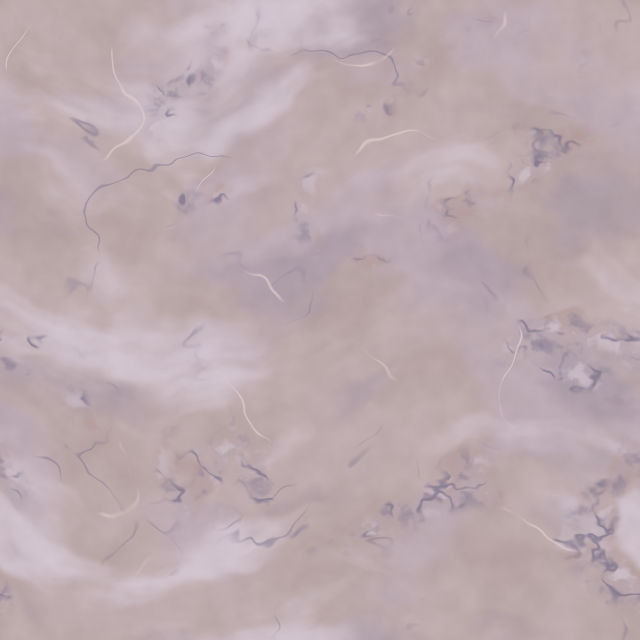
Write a Shadertoy shader that draws this texture.

```glsl
// Tiling rose-beige marble: cloudy stone with pale drifts, clustered
// violet-grey veins and a few fine light cracks. Everything is built from
// wrapping gradient noise, warped and thresholded into clouds and contours.

#define TAN        vec3(0.715, 0.640, 0.637)
#define ROSE       vec3(0.745, 0.672, 0.680)
#define MAUVE      vec3(0.740, 0.670, 0.715)
#define PALE       vec3(0.820, 0.765, 0.805)
#define DUSK       vec3(0.665, 0.605, 0.648)
#define VEIN       vec3(0.500, 0.460, 0.550)
#define RUST       vec3(0.700, 0.590, 0.555)
#define CRACK      vec3(0.870, 0.800, 0.800)
#define WARP       0.055
#define SLOPE      0.060
#define VEIN_WIDTH 0.095
#define CRACK_WIDTH 0.014

const float TAU = 6.2831853;

float hash(vec2 p) {
    return fract(sin(dot(p, vec2(127.1, 311.7))) * 43758.5453);
}

// Dot product of a random lattice direction with the offset to the point
float corner(vec2 cell, vec2 offset, vec2 period, float seed) {
    vec2 wrapped = floor(mod(cell + 0.5, period));
    float angle = TAU * hash(wrapped + seed * 3.7);
    return dot(vec2(cos(angle), sin(angle)), offset);
}

// Gradient noise that repeats a whole number of times over the canvas
float noise(vec2 uv, vec2 period, float seed) {
    vec2 p = uv * period + seed * vec2(0.37, 0.71);
    vec2 i = floor(p), f = p - i;
    vec2 s = f * f * f * (f * (f * 6.0 - 15.0) + 10.0);
    vec2 e = vec2(1.0, 0.0);
    float low  = mix(corner(i, f, period, seed),
                     corner(i + e, f - e, period, seed), s.x);
    float high = mix(corner(i + e.yx, f - e.yx, period, seed),
                     corner(i + 1.0, f - 1.0, period, seed), s.x);
    return mix(low, high, s.y);
}

float fbm(vec2 uv, vec2 period, float seed) {
    float sum = 0.0, amp = 1.0;
    for (int k = 0; k < 4; k++) {
        sum += amp * noise(uv, period, seed + float(k) * 1.3);
        period *= 2.0;
        amp *= 0.5;
    }
    return sum;
}

// Soft line along the zero contour of a field
float crease(float field, float width) {
    return 1.0 - smoothstep(0.0, width, abs(field));
}

void mainImage(out vec4 fragColor, in vec2 fragCoord) {
    vec2 uv = fragCoord / iResolution.xy;

    // Warped coordinates: slow bends for drifts, fine crumple for veins
    vec2 bent = uv + WARP * vec2(fbm(uv, vec2(4.0), 1.0), fbm(uv, vec2(4.0), 2.0));
    bent.y += SLOPE * sin(TAU * uv.x);
    vec2 crumpled = uv + 0.015 * vec2(noise(uv, vec2(17.0), 3.0), noise(uv, vec2(17.0), 4.0));

    // Stone body
    float mottle = fbm(bent, vec2(5.0, 7.0), 5.0);
    float blush = fbm(bent, vec2(3.0, 4.0), 6.0);
    float shade = fbm(bent, vec2(3.0, 6.0), 7.0);
    vec3 col = mix(TAN, ROSE, smoothstep(-0.4, 0.3, mottle));
    col = mix(col, MAUVE, 0.8 * smoothstep(0.0, 0.4, blush));
    col = mix(col, DUSK, 0.75 * smoothstep(0.08, 0.55, shade));

    // Pale drifts, streaked along their length
    float drift = fbm(bent, vec2(2.0, 5.0), 8.0);
    float wisp = fbm(bent, vec2(6.0, 15.0), 9.0);
    float pale = smoothstep(0.02, 0.58, drift + 0.25 * wisp);
    col = mix(col, PALE, pale);
    col += 0.022 * fbm(uv, vec2(26.0), 10.0);

    // Patchy belts in which the veins gather
    float belt = crease(fbm(bent, vec2(2.0, 3.0), 11.0), 0.18);
    float patches = smoothstep(-0.08, 0.28, fbm(uv, vec2(4.0), 12.0));
    float cluster = belt * patches;
    float rust = smoothstep(0.05, 0.4, fbm(uv, vec2(8.0), 13.0));
    col = mix(col, RUST, 0.5 * rust * smoothstep(0.0, 0.4, cluster));
    col = mix(col, mix(DUSK, MAUVE, 0.5), 0.45 * cluster);

    // Curdled specks and the vein network
    float curd = fbm(crumpled, vec2(21.0, 23.0), 14.0);
    float web = crease(fbm(crumpled, vec2(9.0, 11.0), 15.0), VEIN_WIDTH);
    float gaps = smoothstep(-0.3, 0.25, fbm(uv, vec2(13.0), 16.0));
    col = mix(col, PALE, 0.7 * cluster * smoothstep(0.1, 0.45, curd));
    col = mix(col, VEIN, 0.5 * cluster * smoothstep(0.1, 0.5, -curd));
    col = mix(col, VEIN, 0.8 * web * gaps * smoothstep(0.05, 0.55, cluster));

    // Lone dark threads
    float thread = crease(fbm(bent, vec2(4.0, 5.0), 17.0), 0.035);
    float threadMask = smoothstep(0.05, 0.4, fbm(uv, vec2(5.0), 18.0));
    col = mix(col, VEIN, 0.5 * thread * threadMask);

    // Sparse light cracks
    float crack = crease(noise(bent, vec2(5.0, 4.0), 19.0), CRACK_WIDTH);
    float crackMask = smoothstep(0.18, 0.42, fbm(uv, vec2(5.0), 20.0));
    col = mix(col, CRACK, 0.75 * crack * crackMask);

    fragColor = vec4(clamp(col, 0.0, 1.0), 1.0);
}
```
